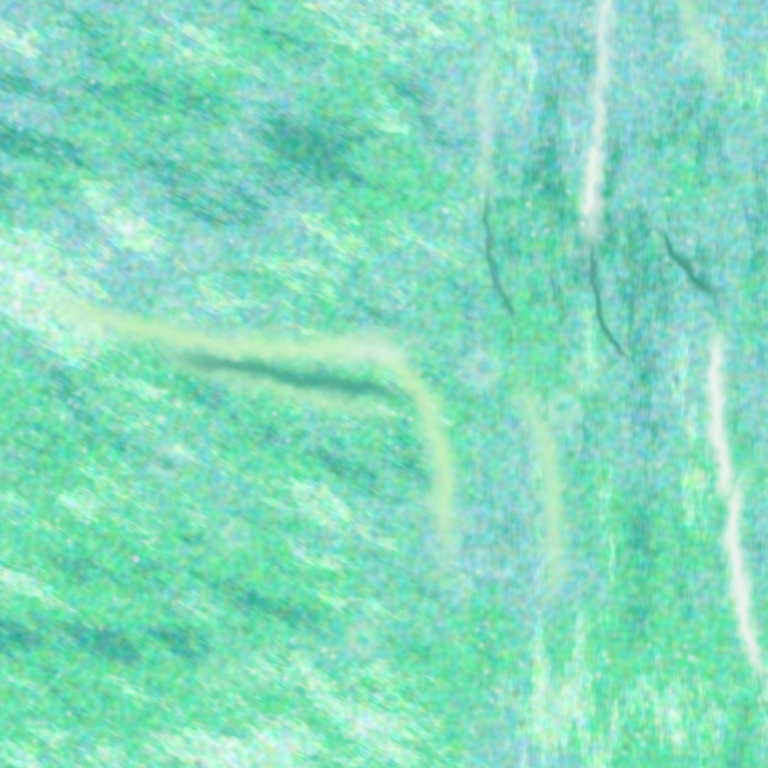
Reproduce this texture procedurally as a Shadertoy shader.

```glsl
// Mottled mint-green mineral surface with pale veins, hairline cracks and glints.
// Layered gradient noise sets tone and hue, curved strokes lay the veins over it,
// and scattered cells add soft grains and small rings.

const vec3 DEEP_TEAL = vec3(0.31, 0.71, 0.63);
const vec3 MINT = vec3(0.43, 0.88, 0.67);
const vec3 AQUA = vec3(0.56, 0.84, 0.82);
const vec3 LIGHT_MINT = vec3(0.67, 0.95, 0.81);
const vec3 PALE_ICE = vec3(0.81, 0.95, 0.92);
const vec3 CREAM = vec3(0.79, 0.95, 0.76);
const vec3 CHALK = vec3(0.91, 0.95, 0.92);
const vec3 CRACK = vec3(0.27, 0.61, 0.54);

// Integer hash of a lattice cell, two values in 0..1
vec2 hash2(vec2 cell) {
    uvec2 q = uvec2(ivec2(cell) + 4096);
    uint h = q.x * 73856093u ^ q.y * 19349663u;
    h = (h ^ (h >> 15u)) * 2246822519u;
    h = (h ^ (h >> 13u)) * 3266489917u;
    h ^= h >> 16u;
    return vec2(h & 65535u, h >> 16u) / 65535.0;
}

float cornerSlope(vec2 cell, vec2 offset) {
    float angle = 6.2832 * hash2(cell).x;
    return dot(vec2(cos(angle), sin(angle)), offset);
}

float gradientNoise(vec2 p) {
    vec2 i = floor(p), f = fract(p), e = vec2(1.0, 0.0);
    vec2 u = f * f * f * (f * (f * 6.0 - 15.0) + 10.0);
    float low = mix(cornerSlope(i, f), cornerSlope(i + e.xy, f - e.xy), u.x);
    float high = mix(cornerSlope(i + e.yx, f - e.yx), cornerSlope(i + 1.0, f - 1.0), u.x);
    return 1.4 * mix(low, high, u.y);
}

float fbm(vec2 p, int octaves, float gain) {
    float sum = 0.0, amp = 1.0;
    for (int i = 0; i < octaves; i++) {
        sum += amp * gradientNoise(p);
        p = mat2(1.6, 1.2, -1.2, 1.6) * p + 17.3;
        amp *= gain;
    }
    return sum;
}

float blob(vec2 p, vec2 centre, vec2 radius) {
    vec2 d = (p - centre) / radius;
    return exp(-dot(d, d));
}

vec2 bezier(vec2 a, vec2 b, vec2 c, float t) {
    return mix(mix(a, b, t), mix(b, c, t), t);
}

// Soft curved stroke from a to c, bent towards b, tapered at both ends
float stroke(vec2 p, vec2 a, vec2 b, vec2 c, float width) {
    const float STEPS = 12.0;
    float nearest = 9.0, along = 0.0;
    vec2 from = a;
    for (float i = 0.0; i < STEPS; i++) {
        vec2 to = bezier(a, b, c, (i + 1.0) / STEPS), d = to - from;
        float h = clamp(dot(p - from, d) / dot(d, d), 0.0, 1.0);
        float dist = length(p - from - d * h);
        if (dist < nearest) { nearest = dist; along = (i + h) / STEPS; }
        from = to;
    }
    float taper = smoothstep(0.0, 0.25, along) * smoothstep(1.0, 0.75, along);
    return exp(-pow(nearest / width, 2.0)) * taper;
}

// Scattered soft rings; ring = 0 gives filled grains
float grains(vec2 p, float scale, float amount, float ring) {
    vec2 q = p * scale, home = floor(q);
    float sum = 0.0;
    for (int k = 0; k < 9; k++) {
        vec2 cell = home + vec2(k % 3, k / 3) - 1.0;
        vec2 pick = hash2(cell + 311.0);
        float d = length(q - cell - hash2(cell)) - ring;
        sum += step(pick.x, amount) * (0.4 + 0.6 * pick.y) * exp(-d * d * 16.0);
    }
    return min(sum, 1.0);
}

// Mottled ground: diagonal grain at left, vertical grain at right
vec3 ground(vec2 p) {
    float side = smoothstep(0.5, 0.75, p.x);
    float diagonal = fbm(vec2(p.x * 7.0 + p.y * 2.0, p.y * 13.0 + p.x * 5.0), 5, 0.72);
    float vertical = fbm(vec2(p.x * 15.0, p.y * 5.0) + 40.0, 5, 0.68);
    float tone = 0.43 + 0.36 * mix(diagonal, vertical, side);
    tone += 0.30 * blob(p, vec2(0.08, 0.62), vec2(0.22, 0.10)) + 0.28 * blob(p, vec2(0.5, 1.0), vec2(0.2, 0.08));
    tone += 0.28 * blob(p, vec2(0.35, 0.03), vec2(0.4, 0.09)) - 0.38 * blob(p, vec2(0.12, 0.16), vec2(0.17, 0.035));
    tone -= 0.24 * blob(p, vec2(0.2, 0.82), vec2(0.3, 0.1)) + 0.18 * blob(p, vec2(0.82, 0.7), vec2(0.2, 0.2));
    float hue = 0.5 + 0.5 * fbm(p * 5.0 + 70.0, 4, 0.65) + 0.35 * (p.y - 0.55) + 0.12 * side;
    hue -= 0.5 * blob(p, vec2(0.05, 0.25), vec2(0.2, 0.15)) + 0.4 * blob(p, vec2(0.9, 0.15), vec2(0.13, 0.2));
    vec3 color = mix(DEEP_TEAL, mix(MINT, AQUA, smoothstep(0.1, 0.9, hue)), smoothstep(-0.1, 0.42, tone));
    color = mix(color, mix(LIGHT_MINT, PALE_ICE, 0.5 * smoothstep(0.4, 1.0, hue)), smoothstep(0.48, 0.8, tone));
    return mix(color, PALE_ICE, smoothstep(0.75, 1.05, tone));
}

void mainImage(out vec4 fragColor, in vec2 fragCoord) {
    vec2 uv = fragCoord / iResolution.xy;
    vec3 color = ground(uv);

    // Fine tinted speckle and scattered grains
    vec3 tint = vec3(gradientNoise(uv * 62.0), gradientNoise(uv * 55.0 + 90.0), gradientNoise(uv * 58.0 + 190.0));
    color += tint * vec3(0.12, 0.06, 0.10) + 0.05 * gradientNoise(uv * 105.0);
    float cluster = smoothstep(-0.3, 0.5, fbm(uv * 5.0 + 25.0, 2, 0.5));
    color = mix(color, CHALK, 0.65 * cluster * grains(uv, 62.0, 0.16, 0.0));
    color = mix(color, CRACK, 0.40 * grains(uv + 3.0, 48.0, 0.07, 0.0));
    color = mix(color, CHALK, 0.35 * grains(uv + 7.0, 26.0, 0.03, 0.4));

    // Cream veins with ragged edges
    vec2 p = uv + 0.006 * vec2(fbm(uv * 22.0, 3, 0.6), fbm(uv * 22.0 + 50.0, 3, 0.6));
    float cream = stroke(p, vec2(0.02, 0.63), vec2(0.26, 0.51), vec2(0.58, 0.56), 0.019);
    cream = max(cream, stroke(p, vec2(0.44, 0.55), vec2(0.61, 0.55), vec2(0.575, 0.20), 0.018));
    cream = max(cream, 0.7 * stroke(p, vec2(0.16, 0.56), vec2(0.34, 0.49), vec2(0.55, 0.455), 0.014));
    cream = max(cream, 0.8 * stroke(p, vec2(0.66, 0.53), vec2(0.745, 0.42), vec2(0.715, 0.17), 0.015));
    cream = max(cream, 0.6 * stroke(p, vec2(0.87, 1.04), vec2(0.92, 0.95), vec2(0.94, 0.86), 0.014));
    color = mix(color, CREAM, 0.85 * cream);
    color = mix(color, CHALK, 0.6 * blob(p, vec2(0.49, 0.54), vec2(0.05, 0.017)));

    // Chalk veins
    float chalk = 0.75 * stroke(p, vec2(0.787, 1.08), vec2(0.785, 0.84), vec2(0.766, 0.63), 0.010);
    chalk = max(chalk, stroke(p, vec2(0.775, 0.83), vec2(0.77, 0.77), vec2(0.765, 0.69), 0.011));
    chalk = max(chalk, stroke(p, vec2(0.94, 0.60), vec2(0.91, 0.46), vec2(0.965, 0.31), 0.013));
    chalk = max(chalk, stroke(p, vec2(0.968, 0.41), vec2(0.93, 0.26), vec2(1.01, 0.08), 0.012));
    chalk = max(chalk, 0.5 * stroke(p, vec2(0.64, 0.97), vec2(0.625, 0.85), vec2(0.632, 0.70), 0.014));
    color = mix(color, CHALK, chalk);

    // Hairline cracks and the dark hollow under the bend
    float crack = 0.7 * stroke(p, vec2(0.20, 0.54), vec2(0.38, 0.51), vec2(0.57, 0.475), 0.011);
    crack = max(crack, 0.8 * stroke(p, vec2(0.772, 0.71), vec2(0.76, 0.58), vec2(0.83, 0.52), 0.005));
    crack = max(crack, 0.9 * stroke(p, vec2(0.86, 0.71), vec2(0.88, 0.65), vec2(0.94, 0.61), 0.006));
    crack = max(crack, 0.6 * stroke(p, vec2(0.635, 0.78), vec2(0.62, 0.65), vec2(0.69, 0.55), 0.005));
    color = mix(color, CRACK, crack);

    fragColor = vec4(clamp(color, 0.0, 1.0), 1.0);
}
```
